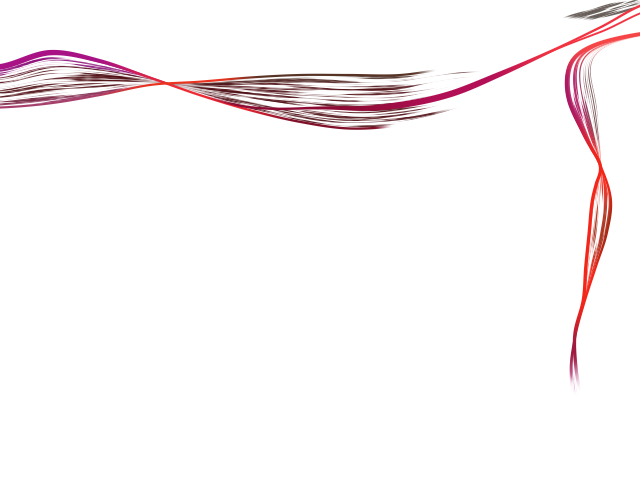
Reproduce this background procedurally as a Shadertoy shader.

```glsl
// Two flowing brushed ribbons on white: one sweeps across the top, one hangs at the right.
// Each is a fan of strands blended between two splines, with bold rims; gradient noise
// varies the bristle pressure and hashes make the ends ragged.

float px; // size of one pixel in canvas units

float hash(float n) { return fract(sin(n * 91.37) * 4375.85); }

vec2 gradientAt(vec2 cell) {
  float angle = 6.2832 * hash(dot(cell, vec2(1.31, 7.73)));
  return vec2(cos(angle), sin(angle));
}

float gradientNoise(vec2 p) {
  vec2 i = floor(p), f = fract(p), e = vec2(1, 0), u = f * f * (3. - 2. * f);
  float low = mix(dot(gradientAt(i), f), dot(gradientAt(i + e), f - e), u.x);
  float high = mix(dot(gradientAt(i + e.yx), f - e.yx), dot(gradientAt(i + 1.), f - 1.), u.x);
  return mix(low, high, u.y);
}

float pressure(float along, float strand) {
  return smoothstep(-.3, .35, gradientNoise(vec2(along, strand * 3.37)));
}

// Catmull-Rom curves of both rims through evenly spaced knots
vec2 spline(vec2 knots[14], float t) {
  int i = int(clamp(floor(t), 0., 12.));
  float f = clamp(t - float(i), 0., 1.);
  vec2 a = knots[max(i - 1, 0)], b = knots[i], c = knots[i + 1], d = knots[min(i + 2, 13)];
  return b + .5 * f * (c - a + f * (2. * a - 5. * b + 4. * c - d + f * (3. * (b - c) + d - a)));
}

// Smooth stroke coverage; the slope turns an axis offset into a true distance
float stroke(float offset, float slope, float halfWidth) {
  float d = abs(offset) / sqrt(1. + slope * slope);
  return clamp((halfWidth - d) / px + .5, 0., 1.) * clamp(2. * halfWidth / px, 0., 1.);
}

float span(float x, float start, float end, float soft) {
  return smoothstep(start - soft, start + soft, x) * (1. - smoothstep(end - soft, end + soft, x));
}

void sweepingRibbon(inout vec3 col, vec2 p) {
  vec2 knots[14] = vec2[14](
    vec2(.79, 1.29), vec2(.62, 1.24), vec2(.72, 1.14), vec2(.92, 1.02), vec2(1.13, .98),
    vec2(1.31, .93), vec2(1.45, .9), vec2(1.53, .9), vec2(1.49, .9), vec2(1.36, .82),
    vec2(1.12, .77), vec2(.85, .6), vec2(.56, .32), vec2(.26, .02));
  vec2 y = spline(knots, p.x / .6), slope = (spline(knots, (p.x + .01) / .6) - y) / .01;
  float pinch = smoothstep(.04, .36, abs(y.x - y.y)), right = smoothstep(1.7, 2.3, p.x);

  // Dark inner bristles, violet along the upper left
  for (float i = 0.; i < 26.; i++) {
    float s = (i + .5) / 26.;
    float wobble = .03 * gradientNoise(vec2(p.x * 1.1, i * 5.71)) * pinch;
    vec3 ink = mix(vec3(.55, .07, .48), vec3(.3, .05, .07), max(right, smoothstep(.2, .32, s)));
    vec3 edgeInk = mix(vec3(.58, .2, .38), vec3(.3, .2, .16), right);
    ink = mix(ink, edgeInk, smoothstep(.75, 1., s));
    float width = (.005 + .013 * hash(i + 3.)) * pressure(p.x * 1.4, i) * (.2 + .8 * pinch);
    width *= 1. - .75 * smoothstep(4.7, 5.9, p.x);
    float cover = stroke(p.y - mix(y.x, y.y, s) - wobble, mix(slope.x, slope.y, s), width);
    cover *= .85 + .5 * gradientNoise(p * vec2(9, 60));
    cover *= span(p.x, -1., 4.6 + 1.2 * hash(i * 2.3 + 1.), .15);
    col = mix(col, ink, clamp(cover, 0., .9));
  }

  // Bold rims, shading from violet through red to dark
  vec3 rim = mix(vec3(.66, .07, .52), vec3(.93, .16, .2), smoothstep(1.1, 2.1, p.x));
  rim = mix(rim, vec3(.5, .06, .16), smoothstep(2.8, 3.6, p.x));
  float rimWidth = mix(.034, .014, smoothstep(.3, 2., p.x));
  col = mix(col, rim, stroke(p.y - y.x - .012, slope.x, rimWidth) * span(p.x, -1., 4.6, .12));
  vec3 back = mix(vec3(.65, .25, .42), vec3(.92, .2, .12), smoothstep(1., 1.9, p.x));
  back = mix(back, vec3(.34, .2, .15), smoothstep(2.6, 3.2, p.x));
  col = mix(col, back, stroke(p.y - y.y, slope.y, .013) * span(p.x, -1., 5.1, .15));

  // Crimson spine that forks toward the top right
  vec3 ink = mix(vec3(.55, .04, .2), vec3(.7, .06, .34), smoothstep(4., 5.5, p.x));
  ink = mix(ink, vec3(.95, .2, .26), smoothstep(5.8, 6.7, p.x));
  float offset = p.y - y.x + .23 * smoothstep(2.7, 4.2, p.x);
  float width = .014 + .024 * span(p.x, 4.2, 6.2, .7);
  col = mix(col, ink, stroke(offset, slope.x, width) * smoothstep(2.4, 2.9, p.x));
  float fork = .09 * smoothstep(6.5, 7.7, p.x);
  col = mix(col, ink, stroke(offset - fork, slope.x, .011) * smoothstep(6.2, 6.7, p.x));
}

void hangingRibbon(inout vec3 col, vec2 p) {
  vec2 knots[14] = vec2[14](
    vec2(6.78, 6.93), vec2(6.77, 7.03), vec2(6.82, 7.14), vec2(7, 7.19), vec2(7.21, 7.2),
    vec2(7.33, 7.11), vec2(7.28, 7.07), vec2(7.15, 7.03), vec2(7.02, 7), vec2(6.91, 6.9),
    vec2(6.85, 6.91), vec2(6.87, 6.97), vec2(6.88, 6.99), vec2(6.88, 6.99));
  float t = (p.y - .4) / .4, flare = .95 * exp(-7. * (p.y - .4));
  vec2 x = spline(knots, t), slope = (spline(knots, t + .025) - x) / .01 - 7. * flare;
  x += flare;

  // Ink runs red, magenta, red, rust, crimson and finally plum
  vec3 ink = mix(vec3(.96, .27, .28), vec3(.68, .1, .38), smoothstep(.55, 1., p.y));
  ink = mix(ink, vec3(.95, .15, .1), smoothstep(1.3, 1.95, p.y));
  vec3 core = mix(ink, vec3(.62, .1, .25), smoothstep(3.6, 4.2, p.y));
  core = mix(core, vec3(.78, .45, .66), smoothstep(4.2, 4.65, p.y));
  ink = mix(core, vec3(.66, .16, .08), span(p.y, 2.4, 3.1, .25));
  float pinch = smoothstep(0., .22, abs(x.x - x.y));
  for (float i = 0.; i < 14.; i++) {
    float s = i / 13.;
    vec3 tint = mix(ink, vec3(.42, .27, .27), smoothstep(.3, .9, s) * span(p.y, .7, 1.7, .2));
    float width = (.005 + .012 * (1. - s)) * pressure(p.y * 1.7, i) * (.4 + .6 * pinch);
    float cover = stroke(p.x - mix(x.x, x.y, s), mix(slope.x, slope.y, s), width);
    col = mix(col, tint, .9 * cover * span(p.y, .2, 4.5 + .2 * hash(i), .08));
  }
  float fade = 1. - smoothstep(4.3, 4.7, p.y), swap = smoothstep(1.8, 2.2, p.y);
  col = mix(col, ink, fade * stroke(p.x - x.x, slope.x, .014));
  col = mix(col, core, fade * stroke(p.x - mix(x.x, x.y, swap), mix(slope.x, slope.y, swap), .02));
}

void mainImage(out vec4 fragColor, in vec2 fragCoord) {
  vec2 uv = fragCoord / iResolution.xy, p = vec2(uv.x, 1. - uv.y) * vec2(7.68, 5.76);
  px = 5.76 / iResolution.y;
  vec3 col = vec3(1);
  // Dry grey brush marks in the top right corner
  for (float i = 0.; i < 7.; i++) {
    float offset = p.y - .21 + .29 * (p.x - 6.77) - .022 * i;
    float cover = stroke(offset, .29, .014 * pressure(p.x * 3., i));
    col = mix(col, vec3(.33, .29, .27), .85 * cover * span(p.x, 6.8 + .06 * i, 7.65, .06));
  }
  sweepingRibbon(col, p);
  hangingRibbon(col, p);
  fragColor = vec4(col, 1);
}
```
